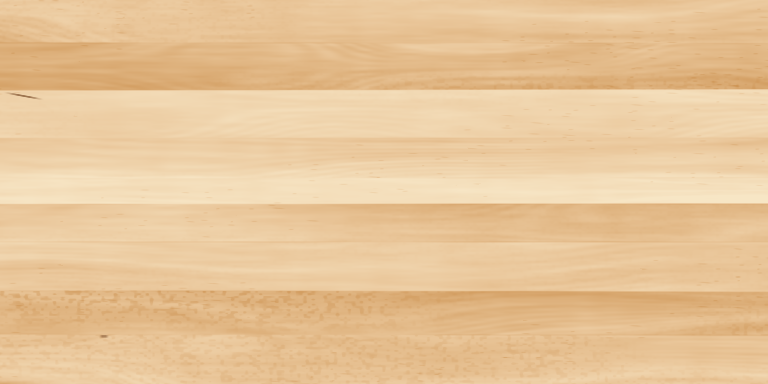
Reproduce this texture procedurally as a Shadertoy shader.

```glsl
// Pale maple butcher block: nine horizontal staves of uneven height and tone.
// Each stave layers stretched noise, curved growth rings and ray speckle;
// faint seams, sparse pores and two mineral marks finish the surface.

#define STAVES 9
#define DARK vec3(0.85, 0.66, 0.44)
#define MID vec3(0.915, 0.775, 0.60)
#define LIGHT vec3(0.96, 0.88, 0.745)
#define MARK vec3(0.48, 0.30, 0.16)
#define BROAD_GRAIN 0.46
#define STREAK_GRAIN 0.30
#define FINE_GRAIN 0.17
#define RING_DEPTH 0.06
#define RAY_DEPTH 0.32
#define PORE_DEPTH 0.20
#define SEAM_WIDTH 0.0015

// Per stave, bottom to top: lower edge, tone, upward tone slope, ray speckle
const vec4 STAVE[STAVES] = vec4[STAVES](
    vec4(0.000, 0.47,  0.02, 0.5),
    vec4(0.128, 0.34, -0.14, 1.0),
    vec4(0.242, 0.58,  0.06, 0.1),
    vec4(0.370, 0.46, -0.20, 0.1),
    vec4(0.469, 0.98, -0.08, 0.0),
    vec4(0.536, 0.71, -0.42, 0.1),
    vec4(0.641, 0.86,  0.16, 0.1),
    vec4(0.766, 0.14,  0.32, 0.5),
    vec4(0.888, 0.47,  0.06, 0.2));

float hash(vec2 p) {
    vec3 q = fract(p.xyx * 0.1031);
    q += dot(q, q.yzx + 33.33);
    return fract((q.x + q.y) * q.z);
}

float noise(vec2 p) {
    vec2 i = floor(p), f = fract(p);
    f = f * f * (3.0 - 2.0 * f);
    return mix(mix(hash(i), hash(i + vec2(1, 0)), f.x),
               mix(hash(i + vec2(0, 1)), hash(i + vec2(1, 1)), f.x), f.y);
}

// Soft tapered dash centred on the origin
float dash(vec2 p, float halfLength, float halfWidth, float aa) {
    float taper = 1.0 - smoothstep(0.2, 1.0, abs(p.x) / halfLength);
    return taper * (1.0 - smoothstep(halfWidth, halfWidth + aa, abs(p.y)));
}

// Tone of one stave: 0 is dark, 1 is light
float staveTone(vec2 p, float v, vec4 stave, float id) {
    vec2 q = p + vec2(id * 17.3, id * 5.7);

    // Growth rings bend where the low-frequency warp rises and falls
    float warp = noise(vec2(q.x * 1.7, v * 0.9 + id * 7.0));
    float level = v + 1.4 * warp;
    float rings = sin(50.0 * level + 3.0 * noise(q * vec2(5.0, 30.0)));
    float ringMask = smoothstep(0.4, 0.8, noise(vec2(q.x * 2.1 + 40.0, id)));

    // Long streaks follow the bent level, fine fibres run straight
    float broad = noise(vec2(q.x * 0.9, level * 2.2 + id * 9.0)) - 0.5;
    float streak = noise(vec2(q.x * 1.3, level * 7.0 + id * 13.0)) - 0.5;
    float fine = noise(q * vec2(5.0, 95.0)) + 0.7 * noise(q * vec2(18.0, 170.0)) - 0.85;
    float sheen = noise(q * vec2(22.0, 6.0)) + noise(q * vec2(7.0, 5.0)) - 1.0;

    // Ray speckle gathers in patches along the stave
    float patches = smoothstep(0.3, 0.7, noise(q * vec2(1.6, 9.0) + 3.0));
    float rays = smoothstep(0.45, 0.9, noise(q * vec2(95.0, 150.0)));

    float contrast = mix(1.0, 0.5, stave.y);
    float grain = BROAD_GRAIN * broad + STREAK_GRAIN * streak + FINE_GRAIN * fine
                + RING_DEPTH * rings * ringMask + 0.07 * sheen;
    return stave.y + stave.z * (v - 0.5) + contrast * grain
         - RAY_DEPTH * stave.w * patches * (rays - 0.15);
}

// Sparse short pores of varied length, jittered one per cell
float pores(vec2 p, float aa) {
    float sum = 0.0;
    for (int k = 0; k < 2; k++) {
        float layer = float(k);
        vec2 size = vec2(0.085, 0.016) * (1.0 - 0.35 * layer);
        vec2 g = p / size + layer * 31.7, cell = floor(g);
        float r = hash(cell + 9.0), spread = hash(cell + 73.0);
        vec2 jitter = 0.4 * (vec2(hash(cell + 21.0), hash(cell + 47.0)) - 0.5);
        vec2 d = (fract(g) - 0.5 - jitter) * size;
        d.y += d.x * (spread - 0.5) * 0.16;
        float cluster = smoothstep(0.35, 0.9, noise(p * vec2(2.0, 9.0) + 60.0));
        float present = step(1.0 - 0.30 * cluster, r);
        sum += present * dash(d, size.x * mix(0.08, 0.28, spread), 0.0003, aa);
    }
    return sum;
}

void mainImage(out vec4 fragColor, in vec2 fragCoord) {
    vec2 p = fragCoord / iResolution.y;
    float aa = max(1.0 / iResolution.y, 0.0020);

    // Stack staves from the bottom, each covering the one below
    float tone = 0.0, seam = 0.0;
    for (int i = 0; i < STAVES; i++) {
        float id = float(i), bottom = STAVE[i].x;
        float top = i + 1 < STAVES ? STAVE[min(i + 1, STAVES - 1)].x : 1.0;
        float drift = (hash(vec2(id, 3.0)) - 0.5) * 0.006 * (p.x - 1.0);
        float d = p.y - bottom - drift;
        float cover = i == 0 ? 1.0 : smoothstep(-aa, aa, d);
        tone = mix(tone, staveTone(p, d / (top - bottom), STAVE[i], id), cover);
        float line = 1.0 - smoothstep(0.0, SEAM_WIDTH + aa, abs(d));
        float wear = noise(vec2(p.x * 4.0, id * 5.0));
        seam += i == 0 ? 0.0 : line * wear * mix(0.04, 0.22, hash(vec2(id, 8.0)));
    }
    tone -= seam + PORE_DEPTH * pores(p, aa);

    // Tone to wood colour
    float s = 2.0 * tone - 1.0;
    vec3 color = MID + (MID - DARK) * min(s, 0.0) + (LIGHT - MID) * clamp(s, 0.0, 1.2);

    // Mineral marks
    vec2 streak = p - vec2(0.062, 0.750);
    streak.y += 0.18 * streak.x;
    float marks = dash(streak, 0.055, 0.0010, aa)
                + 0.8 * dash(p - vec2(0.271, 0.124), 0.014, 0.0018, aa);
    color = mix(color, MARK, min(marks, 1.0) * 0.7);

    fragColor = vec4(color, 1.0);
}
```
